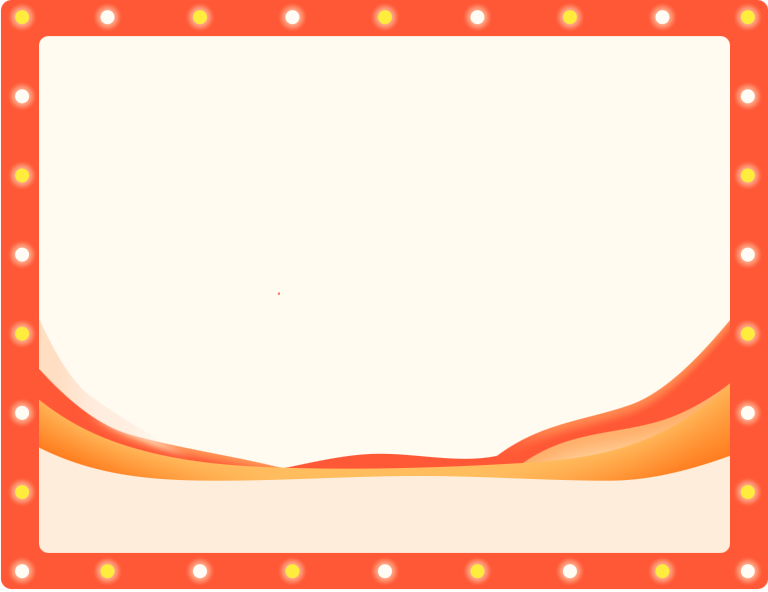
Give the GLSL for this background, as a Shadertoy shader.

```glsl
const vec3 RED = vec3(1.0, 0.345, 0.21);
const vec3 CREAM = vec3(1.0, 0.985, 0.945);
const vec3 AMBER = vec3(1.0, 0.74, 0.37);
const vec3 ORANGE = vec3(1.0, 0.49, 0.12);

float roundedBox(vec2 p, vec2 halfSize, float radius) {
    vec2 q = abs(p) - halfSize + radius;
    return length(max(q, 0.0)) + min(max(q.x, q.y), 0.0) - radius;
}

// Smooth coverage of the positive side of a field
float cover(float d) {
    return clamp(0.5 + d / max(fwidth(d), 1e-5), 0.0, 1.0);
}

// Cubic between two knots, each holding x, height and slope
float span(float x, vec3 a, vec3 b) {
    float w = b.x - a.x;
    float t = clamp((x - a.x) / w, 0.0, 1.0);
    float s = 1.0 - t;
    return mix(a.y, b.y, t * t * (3.0 - 2.0 * t))
        + w * t * s * (s * a.z - t * b.z);
}

float curve(float x, vec3 a, vec3 b, vec3 c) {
    return x < b.x ? span(x, a, b) : span(x, b, c);
}

float ribbonTop(float x) {
    vec3 middle = vec3(0.479, 0.21, -0.03);
    return x < middle.x
        ? curve(x, vec3(0.066, 0.325, -0.8), vec3(0.271, 0.232, -0.22), middle)
        : curve(x, middle, vec3(0.885, 0.218, 0.06), vec3(1.235, 0.352, 0.95));
}

float ribbonBottom(float x) {
    vec3 middle = vec3(0.71, 0.196, 0.0);
    return x < middle.x
        ? curve(x, vec3(0.066, 0.244, -0.5), vec3(0.372, 0.188, 0.0), middle)
        : curve(x, middle, vec3(1.03, 0.188, 0.0), vec3(1.235, 0.23, 0.36));
}

float rightWaveTop(float x) {
    if (x < 0.787)
        return curve(x, vec3(0.479, 0.209, 0.2), vec3(0.643, 0.2335, 0.0), vec3(0.787, 0.225, 0.0));
    if (x < 0.841)
        return span(x, vec3(0.787, 0.225, 0.0), vec3(0.841, 0.23, 0.2));
    return curve(x, vec3(0.841, 0.23, 0.75), vec3(1.066, 0.316, 0.35), vec3(1.235, 0.459, 1.2));
}

vec3 waves(vec2 p) {
    vec3 color = CREAM;

    // Translucent veil on the left
    float veil = curve(p.x, vec3(0.066, 0.462, -2.2), vec3(0.152, 0.332, -0.75), vec3(0.29, 0.25, -0.45)) - p.y;
    vec3 veilColor = mix(vec3(1.0, 0.87, 0.76), vec3(1.0, 0.93, 0.88), smoothstep(0.08, 0.18, p.x));
    color = mix(color, veilColor, cover(veil) * smoothstep(0.29, 0.2, p.x));

    // Left red wave with a pale streak
    float left = curve(p.x, vec3(0.066, 0.377, -1.1), vec3(0.22, 0.266, -0.28), vec3(0.479, 0.209, -0.25)) - p.y;
    float rim = smoothstep(0.022, 0.0, left) * smoothstep(0.12, 0.28, p.x);
    float offset = (p.y - 0.293 + 0.39 * (p.x - 0.16)) / 0.009;
    float streak = exp(-offset * offset) * smoothstep(0.14, 0.22, p.x) * smoothstep(0.33, 0.25, p.x);
    vec3 leftColor = mix(RED, vec3(1.0, 0.64, 0.36), 0.75 * rim);
    leftColor = mix(leftColor, vec3(1.0, 0.83, 0.72), 0.75 * streak);
    color = mix(color, leftColor, cover(left));

    // Right red wave
    float right = rightWaveTop(p.x) - p.y;
    float sheen = smoothstep(0.026, 0.0, right) * smoothstep(0.84, 0.95, p.x);
    color = mix(color, mix(RED, vec3(1.0, 0.66, 0.38), 0.6 * sheen), cover(right));

    // Pale crest on the right
    float crest = curve(p.x, vec3(0.885, 0.218, 0.7), vec3(1.117, 0.289, 0.3), vec3(1.235, 0.352, 0.75)) - p.y;
    vec3 crestColor = mix(vec3(1.0, 0.69, 0.42), vec3(1.0, 0.8, 0.58), smoothstep(0.0, 0.045, crest));
    color = mix(color, crestColor, cover(crest) * step(0.885, p.x));

    // Orange ribbon and the floor under it
    float top = ribbonTop(p.x);
    float bottom = ribbonBottom(p.x);
    float rise = clamp((p.y - bottom) / (top - bottom), 0.0, 1.0);
    float side = smoothstep(0.15, 0.55, abs(p.x - 0.65));
    color = mix(color, mix(AMBER, ORANGE, side * (1.0 - 0.85 * rise)), cover(top - p.y));
    color = mix(color, vec3(1.0, 0.93, 0.86), cover(bottom - p.y));

    // Small speck
    return mix(color, RED, 0.8 * smoothstep(0.003, 0.0012, length(p - vec2(0.472, 0.504))));
}

void mainImage(out vec4 fragColor, in vec2 fragCoord) {
    vec2 p = fragCoord / iResolution.xy * vec2(1.2995, 1.0);
    vec2 center = vec2(0.6506, 0.5025);

    // Frame and inner panel
    float frame = cover(-roundedBox(p - center, vec2(0.649, 0.4975), 0.018));
    float panel = cover(-roundedBox(p - center, vec2(0.5846, 0.4365), 0.016));
    vec3 color = mix(vec3(1.0), RED, frame);
    color = mix(color, waves(p), panel);

    // Alternating bulbs around the border
    float blur = 0.75 / iResolution.y;
    for (int row = 0; row < 8; row++) {
        for (int column = 0; column < 9; column++) {
            if (row > 0 && row < 7 && column > 0 && column < 8) continue;
            float x = 0.6514 + clamp(float(column - 4) * 0.1565, -0.614, 0.614);
            float d = length(p - vec2(x, 0.971 - 0.1337 * float(row)));
            vec3 bulb = (row + column) % 2 == 0 ? vec3(1.0, 0.925, 0.24) : vec3(1.0, 0.99, 0.96);
            float glow = smoothstep(0.026, 0.01, d);
            color = mix(color, vec3(1.0, 0.71, 0.58), 0.85 * glow * (1.0 - panel));
            color = mix(color, bulb, smoothstep(0.0118 + blur, 0.0118 - blur, d));
        }
    }
    fragColor = vec4(color, 1.0);
}
```
